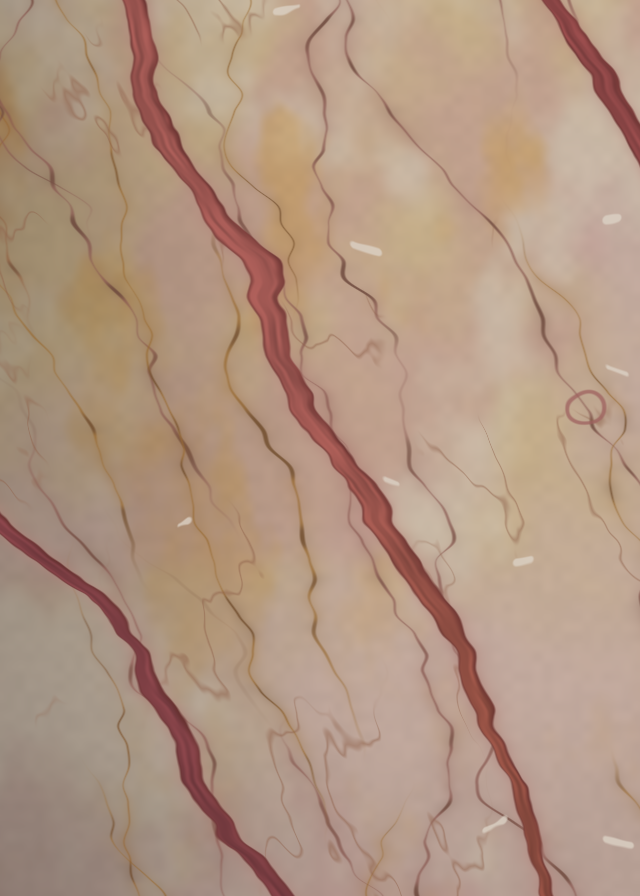
A Shadertoy shader for this texture:

```glsl
// Cream and rose marble crossed by slanted veins.
// Clouded noise tints the stone; each vein is a wandering line x = f(y),
// drawn as a few broad red bands and a loop of thin broken cracks.

float hash(vec2 p) {
    return fract(sin(dot(p, vec2(127.1, 311.7))) * 43758.5453);
}

float noise(vec2 p) {
    vec2 i = floor(p), f = fract(p);
    f = f * f * (3.0 - 2.0 * f);
    return mix(mix(hash(i), hash(i + vec2(1, 0)), f.x),
               mix(hash(i + vec2(0, 1)), hash(i + vec2(1, 1)), f.x), f.y);
}

float fbm(vec2 p) {
    float sum = 0.0, amp = 0.53;
    for (int i = 0; i < 4; i++) {
        sum += amp * noise(p);
        p = mat2(1.6, 1.2, -1.2, 1.6) * p + 7.3;
        amp *= 0.5;
    }
    return sum;
}

// Sideways drift of a vein at height y
float wander(float y, float seed) {
    return noise(vec2(y * 7.0, seed)) + 0.5 * noise(vec2(y * 17.0, seed + 3.0))
         + 0.18 * noise(vec2(y * 48.0, seed + 5.0)) - 0.84;
}

// Signed distance to a vein that leaves the top edge at topX
float veinDistance(vec2 p, float topX, float slope, float drift, float seed) {
    float x = topX + slope * (1.0 - p.y) + drift * wander(p.y, seed);
    return (p.x - x) / sqrt(1.0 + slope * slope);
}

float cover(float d, float halfWidth, float soft) {
    return 1.0 - smoothstep(halfWidth - soft, halfWidth + soft, d);
}

vec3 stone(vec2 p) {
    float cloud = fbm(p * 4.0 + 2.0);
    float rosy = smoothstep(-0.22, 0.24, (0.55 - p.y) * 0.6 + (p.x - 0.36) * 0.5
                            + (cloud - 0.5) * 0.9);
    vec3 col = mix(vec3(0.76, 0.67, 0.53), vec3(0.75, 0.655, 0.61), rosy);
    // Mauve, pale and ochre patches
    float mauve = smoothstep(0.52, 0.72, fbm(p * vec2(5.0, 4.0) + 31.0));
    col = mix(col, vec3(0.73, 0.58, 0.56), 0.55 * mauve);
    float pale = smoothstep(0.55, 0.75, fbm(p * vec2(6.0, 4.5) + 17.0));
    col = mix(col, vec3(0.79, 0.74, 0.67), 0.75 * pale);
    float ochre = smoothstep(0.56, 0.78, fbm(p * vec2(9.0, 6.0) + 53.0));
    col = mix(col, vec3(0.76, 0.60, 0.36), 0.6 * ochre * (1.0 - 0.6 * rosy));
    // Dimmer towards the left and the foot
    float light = smoothstep(-0.08, 0.42, p.x + 0.12 * (p.y - 0.5) + 0.1 * (cloud - 0.5));
    col *= mix(0.79, 1.01, light) * mix(0.94, 1.0, smoothstep(0.0, 0.25, p.y));
    return col * (0.985 + 0.03 * noise(p * 90.0));
}

void thinVeins(inout vec3 col, vec2 p, float soft) {
    for (int i = 0; i < 22; i++) {
        float k = float(i);
        float a = hash(vec2(k, 1.0)), b = hash(vec2(k, 2.0)), c = hash(vec2(k, 3.0));
        float topX = -0.42 + 1.14 * (k + a) / 22.0;
        float d = veinDistance(p, topX, 0.18 + 0.4 * b, 0.05 + 0.05 * c, 20.0 + k * 9.0);
        float shown = smoothstep(0.32, 0.6, noise(vec2(p.y * 3.5, k * 5.0 + 90.0)));
        float rough = noise(vec2(p.y * 40.0, k * 7.0));
        vec3 ink = mix(vec3(0.60, 0.42, 0.20), vec3(0.54, 0.35, 0.32), smoothstep(0.35, 0.65, c));
        ink = mix(ink, vec3(0.36, 0.25, 0.19), 0.6 * smoothstep(0.5, 0.9, rough));
        // Soft stain beside the crack, then the crack
        float stain = exp(-abs(d) * 110.0) * noise(p * 22.0 + k);
        col = mix(col, mix(ink, col, 0.35), 0.5 * stain * shown);
        float line = cover(abs(d), 0.0006 + 0.0022 * rough * a, soft);
        col = mix(col, ink, line * shown * (0.45 + 0.45 * rough));
    }
    // Faint side twigs
    vec2 q = vec2(p.x - 0.4 * (1.0 - p.y), p.y * 0.55) * 13.0;
    float ridge = abs(fbm(q + 40.0) - 0.5);
    float patchy = smoothstep(0.55, 0.72, noise(p * 8.0 + 61.0));
    col = mix(col, vec3(0.56, 0.38, 0.29), 0.5 * patchy * cover(ridge, 0.008, 0.012));
}

void redVein(inout vec3 col, vec2 p, float d, float halfWidth, vec3 red, float soft) {
    float w = halfWidth * (0.7 + 0.6 * noise(vec2(p.y * 14.0, halfWidth * 900.0)));
    float edge = d + 0.003 * (noise(p * 75.0) - 0.5);
    // Pink bleed, body, streaks along the vein and a dark right rim
    col = mix(col, vec3(0.70, 0.50, 0.47), 0.4 * exp(-max(abs(d) - w, 0.0) * 130.0));
    float streak = noise(vec2(d * 260.0, p.y * 24.0));
    vec3 body = red * (0.85 + 0.28 * streak);
    float rim = smoothstep(0.35, 1.0, edge / w) * (0.4 + 0.6 * noise(p * 30.0));
    rim = max(rim, 0.6 * smoothstep(0.7, 1.0, -edge / w));
    body = mix(body, vec3(0.40, 0.19, 0.18), rim);
    col = mix(col, body, cover(abs(edge), w, soft));
}

void mainImage(out vec4 fragColor, in vec2 fragCoord) {
    vec2 p = fragCoord / iResolution.y;
    float soft = max(1.0 / iResolution.y, 0.0016);
    vec3 col = stone(p);
    thinVeins(col, p, soft);

    // Broad red veins: centre, lower left, upper right
    float taper = mix(0.006, 0.0155, smoothstep(0.0, 0.6, p.y));
    vec3 red = mix(vec3(0.57, 0.31, 0.26), vec3(0.62, 0.34, 0.32), smoothstep(0.2, 0.6, p.y));
    redVein(col, p, veinDistance(p, 0.14, 0.49, 0.06, 4.0), taper, red, soft);
    redVein(col, p, veinDistance(p, -0.43, 0.77, 0.07, 11.0), 0.009, vec3(0.50, 0.25, 0.27), soft);
    redVein(col, p, veinDistance(p, 0.61, 0.58, 0.04, 15.0), 0.010, vec3(0.56, 0.28, 0.28), soft);

    // Small mineral ring
    vec2 r = p - vec2(0.655, 0.544);
    float ring = abs(length(r * vec2(0.9, 1.1)) - 0.019 - 0.006 * (noise(p * 50.0) - 0.5));
    col = mix(col, vec3(0.62, 0.38, 0.37), 0.75 * cover(ring, 0.0025, soft));

    // White chips
    for (int i = 0; i < 9; i++) {
        float k = float(i);
        vec2 c = vec2(0.2 + 0.48 * hash(vec2(k, 71.0)), hash(vec2(k, 72.0)));
        vec2 q = p - c;
        q.y += q.x * (hash(vec2(k, 73.0)) - 0.5);
        q.x -= clamp(q.x, 0.0, 0.03 * hash(vec2(k, 74.0)));
        float chip = cover(length(q), 0.001 + 0.005 * noise(p * 60.0), soft);
        col = mix(col, vec3(0.86, 0.82, 0.77), 0.8 * chip);
    }
    fragColor = vec4(col, 1.0);
}
```
